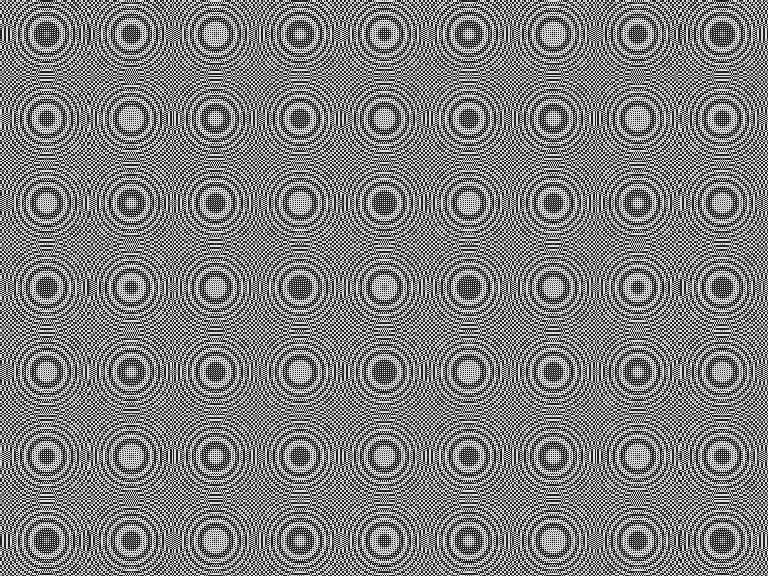
Reproduce this pattern procedurally as a WebGL 2 fragment shader.

```glsl
#version 300 es
precision highp float;

#define CELLS 768.0        // cells across the canvas width
#define SPACING 84.43      // cells between ring centres
#define PHASE_STEP 0.54    // ring phase change, grows with the tile index squared
#define START_PHASE -0.25  // ring phase at the middle centre
#define STEEPNESS 4.0      // contrast of the step between tones
#define DARK 0.12
#define LIGHT 0.87
#define SAMPLES 6          // sub-samples per pixel side

uniform vec2 u_resolution;
out vec4 fragColor;

// Phase of the rings along both axes, in cycles, for a whole cell offset
vec2 axisPhase(vec2 cell) {
    vec2 tile = floor(cell / SPACING + 0.5);
    vec2 local = cell - tile * SPACING;
    vec2 parity = mod(cell + tile, 2.0) * 2.0 - 1.0;
    vec2 rings = local * local / (4.0 * SPACING);
    return rings + 0.125 * parity + PHASE_STEP * tile * tile;
}

// Steep wave: 1 around whole cycles, 0 around the halves
float toneWave(float phase) {
    float triangle = abs(fract(phase) - 0.5) * 2.0;
    return clamp((triangle - 0.5) * STEEPNESS + 0.5, 0.0, 1.0);
}

float ringShade(vec2 position, vec2 middle) {
    vec2 phase = axisPhase(floor(position) - middle);
    return toneWave(phase.x + phase.y + START_PHASE);
}

void main() {
    float cellsPerPixel = CELLS / u_resolution.x;
    vec2 middle = floor(0.5 * u_resolution * cellsPerPixel + 0.5);
    vec2 corner = gl_FragCoord.xy - 0.5;

    // Average sub-samples to smooth the cell edges
    float shade = 0.0;
    for (int j = 0; j < SAMPLES; j++) {
        for (int i = 0; i < SAMPLES; i++) {
            vec2 offset = (vec2(i, j) + 0.5) / float(SAMPLES);
            shade += ringShade((corner + offset) * cellsPerPixel, middle);
        }
    }
    shade /= float(SAMPLES * SAMPLES);

    fragColor = vec4(vec3(mix(DARK, LIGHT, shade)), 1.0);
}
```
